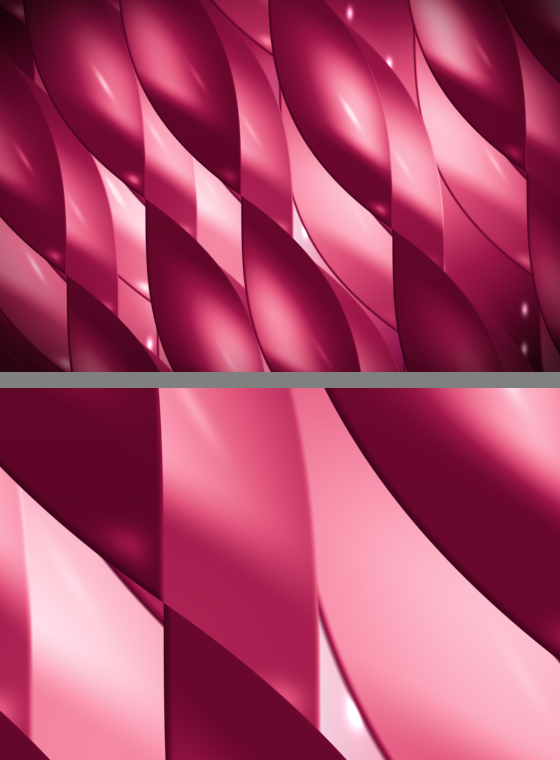
Top, the full canvas; bottom, a detail of the centre.
A WebGL 2 fragment shader for this pattern:

```glsl
#version 300 es
precision highp float;
// Twisted translucent ribbons hanging in diagonal chains of leaf-shaped turns,
// drawn as three layers (far, middle, front) before a pale pink glow.
// Each turn is bounded by two power curves and shaded through a colour ramp.

uniform vec2 u_resolution;
out vec4 fragColor;

const float PI = 3.14159265;
const vec2 TURN = vec2(0.335, 0.742);  // width and height of one turn
const float CURVE = 3.2;               // bulge of the leaf edges
const float SPACING = 0.309;           // distance between chains

const vec3 DARK = vec3(0.19, 0.005, 0.08);
const vec3 WINE = vec3(0.43, 0.03, 0.18);
const vec3 ROSE = vec3(0.63, 0.09, 0.29);
const vec3 PINK = vec3(0.88, 0.32, 0.48);
const vec3 BLUSH = vec3(0.98, 0.59, 0.69);
const vec3 PALE = vec3(1.0, 0.90, 0.93);
const vec3 PURPLE = vec3(0.56, 0.07, 0.40);

float hash(vec2 p) {
    return fract(sin(dot(p, vec2(127.1, 311.7))) * 43758.5453);
}

float noise(vec2 p) {
    vec2 i = floor(p), f = fract(p);
    f = f * f * (3.0 - 2.0 * f);
    return mix(mix(hash(i), hash(i + vec2(1, 0)), f.x),
               mix(hash(i + vec2(0, 1)), hash(i + vec2(1, 1)), f.x), f.y);
}

float bump(vec2 p, vec2 size) {
    p /= size;
    return exp(-dot(p, p));
}

// Tone 0..1 to colour, from deep wine to near white
vec3 ramp(float tone) {
    float v = clamp(tone, 0.0, 1.0) * 5.0;
    vec3 c = mix(DARK, WINE, clamp(v, 0.0, 1.0));
    c = mix(c, ROSE, clamp(v - 1.0, 0.0, 1.0));
    c = mix(c, PINK, clamp(v - 2.0, 0.0, 1.0));
    c = mix(c, BLUSH, clamp(v - 3.0, 0.0, 1.0));
    return mix(c, PALE, clamp(v - 4.0, 0.0, 1.0));
}

// Point where two turns of chain i meet, unevenly spaced
vec2 joint(float i) {
    return vec2(0.105 + SPACING * i + 0.078 * cos(1.57 * i + 0.3),
                0.664 - 0.049 * i + 0.10 * cos(1.8 * i + 0.7));
}

// One layer of chains painted over col
vec3 ribbons(vec3 col, vec2 q, vec2 shift, float base, float gain, float spread, float soft) {
    for (float i = -3.0; i <= 7.0; i++) {
        vec2 j = joint(i) + shift;
        float s = (q.y - j.y) / TURN.y;
        float row = floor(s), t = s - row;
        float x = q.x - j.x - row * TURN.x;

        // Edges of the turn, and distance to them corrected for slope
        float left = TURN.x * pow(t, CURVE);
        float right = TURN.x * (1.0 - pow(1.0 - t, CURVE));
        float k = CURVE * TURN.x / TURN.y;
        float dl = (x - left) / length(vec2(1.0, k * pow(t, CURVE - 1.0)));
        float dr = (right - x) / length(vec2(1.0, k * pow(1.0 - t, CURVE - 1.0)));
        float cover = smoothstep(-soft, soft, min(dl, dr));
        float u = clamp((x - left) / max(right - left, 0.001), 0.0, 1.0);
        float rnd = hash(vec2(i, row) + shift * 10.0);

        // Light through the ribbon, cut by a slanted shadow
        float across = (u - 0.5 + 0.22 * cos(PI * i)) / spread;
        float along = t - 0.53 - 0.22 * (u - 0.5);
        float lit = exp(-across * across) * smoothstep(-0.38, -0.02, along)
                  * (1.0 - smoothstep(0.10, 0.23, along));
        float tone = base + gain * lit + 0.10 * (rnd - 0.5) + 0.05 * (0.5 - t);

        // Dark lower rim, bright upper rim, streak and tip glints
        tone *= mix(0.3, 1.0, smoothstep(0.0, 0.009, dl));
        tone += 0.22 * bump(vec2(dr, 0.0), vec2(0.003, 1.0)) * t;
        vec2 g = vec2(x - mix(left, right, 0.64), (t - 0.58) * TURN.y);
        g.x -= 0.3 * g.y;
        tone += 0.28 * rnd * bump(g, vec2(0.008, 0.036));
        tone += 0.45 * rnd * bump(vec2(u - 0.55, t - 0.93), vec2(0.25, 0.022));

        col = mix(col, ramp(tone), cover);
    }
    return col;
}

void main() {
    vec2 q = gl_FragCoord.xy / u_resolution.y;
    q.y = 1.0 - q.y;  // measured downwards
    float aspect = u_resolution.x / u_resolution.y;
    float aa = 0.9 / u_resolution.y;

    // Glow behind the ribbons, with purple patches and sparkles
    float glow = bump(q - vec2(0.58, 0.68), vec2(0.36, 0.45))
               + 0.6 * bump(q - vec2(1.12, 0.38), vec2(0.32, 0.40));
    float cloud = noise(vec2(q.x * 9.0 - q.y * 4.0, q.y * 3.0));
    vec3 col = ramp(0.22 + 0.85 * glow + 0.25 * (cloud - 0.5));
    col = mix(col, PURPLE, 0.7 * smoothstep(0.5, 0.8, cloud) * (1.0 - min(glow, 1.0)));
    vec2 cell = floor(q * 9.0);
    vec2 spark = fract(q * 9.0) - 0.3 - 0.4 * vec2(hash(cell), hash(cell + 7.0));
    col += 0.8 * step(0.6, hash(cell + 3.0)) * bump(spark, vec2(0.07, 0.14));

    // Far and middle layers take the glow, the front is darkest
    col = ribbons(col, q, vec2(0.03, 0.29), 0.38 + 0.42 * glow, 0.28, 0.7, 0.003);
    col = ribbons(col, q, vec2(0.14, 0.137), 0.26 + 0.22 * glow, 0.48, 0.6, aa + 0.001);
    float slant = (q.x + q.y - 0.5 * aspect - 0.5) / 0.9;
    float strength = exp(-slant * slant);
    col = ribbons(col, q, vec2(0.0), 0.17, 0.25 + 0.42 * strength, 0.36, aa);

    // Corners fall into shade
    vec2 c = (q - vec2(0.5 * aspect, 0.5)) / vec2(aspect, 1.0);
    col *= 1.0 - 0.75 * smoothstep(0.15, 0.55, dot(c, c));
    fragColor = vec4(clamp(col, 0.0, 1.0), 1.0);
}
```
